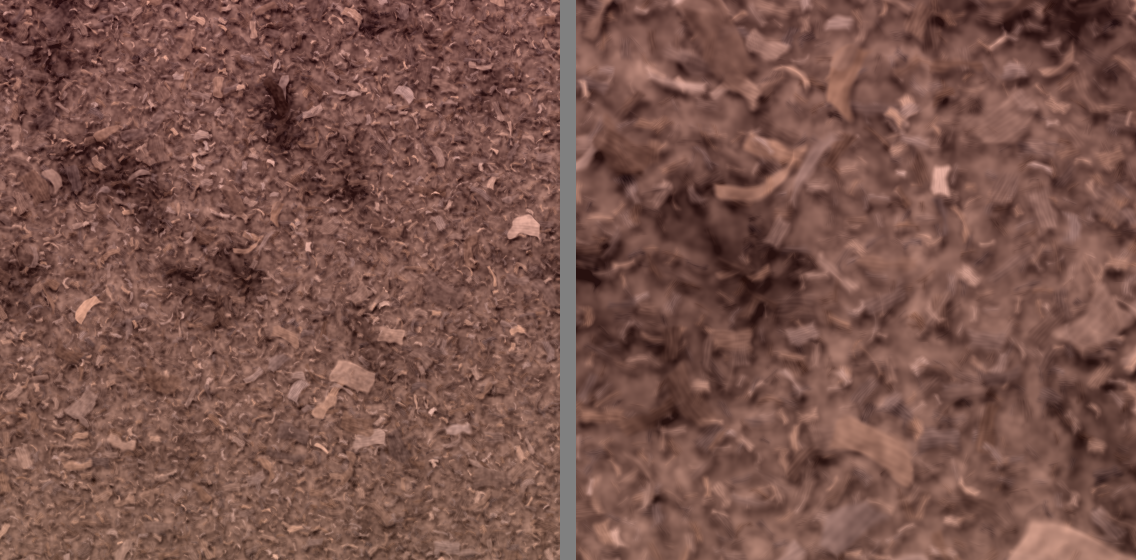
Left, the full canvas; right, a detail of the centre.
This texture is drawn by a Shadertoy shader. Its source:

```glsl
#define SHADOW_BROWN vec3(0.29, 0.18, 0.16)
#define PALE_WOOD vec3(0.84, 0.63, 0.56)
#define WARM_SHIFT vec3(0.035, 0.0, -0.035)
#define BASE_TONE 0.46
#define TONE_SPREAD 0.62
#define SOFTNESS 0.0022
#define SHADOW_DEPTH 0.30
#define FINEST_CELLS 80.0
#define LAYERS 6
#define PI 3.14159265

vec3 hash3(vec2 p) {
    vec3 q = fract(p.xyx * vec3(0.1031, 0.1030, 0.0973));
    q += dot(q, q.yxz + 33.33);
    return fract((q.xxy + q.yzz) * q.zyx);
}

float cornerSlope(vec2 cell, vec2 offset) {
    float angle = 2.0 * PI * hash3(cell).x;
    return dot(vec2(cos(angle), sin(angle)), offset);
}

float gradientNoise(vec2 p) {
    vec2 i = floor(p), f = p - i;
    vec2 u = f * f * f * (f * (f * 6.0 - 15.0) + 10.0);
    vec2 e = vec2(1.0, 0.0);
    return mix(mix(cornerSlope(i, f), cornerSlope(i + e, f - e), u.x),
               mix(cornerSlope(i + e.yx, f - e.yx), cornerSlope(i + 1.0, f - 1.0), u.x), u.y);
}

// Distance to a bent sliver with slightly rounded ends
float sliver(vec2 p, vec2 size, float bend) {
    p.y += bend * (p.x * p.x - 0.3 * size.x * size.x);
    vec2 d = abs(p) - size * 0.75;
    return length(max(d, 0.0)) + min(max(d.x, d.y), 0.0) - size.y * 0.25;
}

// Scatters one size of chips; ground holds tone in x and warmth in y
void scatterChips(inout vec2 ground, vec2 uv, float cells, float fill, float lift, float soft) {
    vec2 p = uv * cells, home = floor(p);
    float rough = 0.13 * gradientNoise(p * 3.0 + 7.0);
    vec2 toLight = vec2(-0.0015, 0.005) * cells;
    for (int y = -1; y <= 1; y++)
    for (int x = -1; x <= 1; x++) {
        vec2 cell = home + vec2(x, y);
        vec3 place = hash3(cell + cells * 3.7);
        if (place.z > fill) continue;
        vec3 form = hash3(cell + cells * 5.3 + 91.0);
        vec3 look = hash3(cell + cells * 2.1 + 47.0);

        float a = form.x - 0.5;
        float angle = PI * a * (0.6 + 0.8 * abs(a)) - 0.15;
        float c = cos(angle), s = sin(angle);
        mat2 turn = mat2(c, -s, s, c);
        vec2 q = turn * (p - cell - place.xy);
        float halfLength = mix(0.25, 0.6, form.y);
        vec2 size = halfLength * vec2(1.0, mix(0.09, 0.5, form.z * form.z));
        float bend = (look.z - 0.5) * 1.8;

        // Cast shadow first, then the chip with its grain and lit rim
        float shade = (sliver(q + turn * toLight, size, bend) + rough) / cells;
        ground.x -= SHADOW_DEPTH * (1.0 - smoothstep(-soft, soft * 2.0, shade)) * 0.6;
        float d = (sliver(q, size, bend) + rough) / cells;
        float cover = 1.0 - smoothstep(-soft, soft, d);
        if (cover <= 0.0) continue;
        float grain = gradientNoise(q * vec2(3.0, 16.0) + place.xy * 50.0);
        float tone = BASE_TONE + TONE_SPREAD * (look.x - 0.5) + 0.35 * pow(look.x, 9.0);
        tone += lift + 0.16 * grain + 0.10 * clamp(q.y * c / size.y, -1.0, 1.0);
        float warmth = 2.0 * look.y - 1.0;
        ground = mix(ground, vec2(tone, warmth), cover * mix(0.6, 0.95, look.z));
    }
}

void mainImage(out vec4 fragColor, in vec2 fragCoord) {
    vec2 uv = fragCoord / iResolution.y;
    float height = clamp(uv.y, 0.0, 1.0);
    float soft = SOFTNESS * mix(1.4, 0.9, height);

    // Crumbly soil
    vec2 warp = 0.012 * vec2(gradientNoise(uv * 22.0), gradientNoise(uv * 22.0 + 31.0));
    vec2 soil = uv + warp;
    vec2 ground = vec2(BASE_TONE - 0.06 + 0.4 * gradientNoise(soil * 42.0), 0.0);

    // Fine litter up to sparse large chips
    for (int i = 0; i < LAYERS; i++) {
        float k = float(i) / float(LAYERS - 1);
        scatterChips(ground, uv + warp * 0.4, FINEST_CELLS * pow(0.145, k),
                     mix(0.85, 0.24, k), 0.03 * k, soft);
    }

    // Loose dust over the chips, and small bright splinters
    ground.x += 0.24 * gradientNoise(soil * 85.0) + 0.12 * gradientNoise(uv * 170.0);
    scatterChips(ground, uv, 58.0, 0.06, 0.36, soft);

    // Hollows between the clumps, deeper in the upper part
    float clump = gradientNoise(soil * 5.0 + 3.0) + 0.6 * gradientNoise(soil * 13.0);
    float hollow = smoothstep(0.08, 0.6, -clump);
    ground.x += 0.12 * clump - 0.3 * hollow * mix(0.3, 1.0, smoothstep(0.1, 0.5, height));

    // Hazy and tan below, redder and crisper above
    float contrast = mix(0.8, 1.1, height);
    float tone = 0.43 + (ground.x - 0.41) * contrast + 0.06 * (0.5 - height);
    vec3 color = mix(SHADOW_BROWN, PALE_WOOD, clamp(tone, -0.25, 1.15));
    color += WARM_SHIFT * ground.y * (0.4 + 0.6 * clamp(tone, 0.0, 1.0));
    color += vec3(0.0, 0.03, 0.0) * (0.5 - height);
    fragColor = vec4(clamp(color, 0.0, 1.0), 1.0);
}
```
